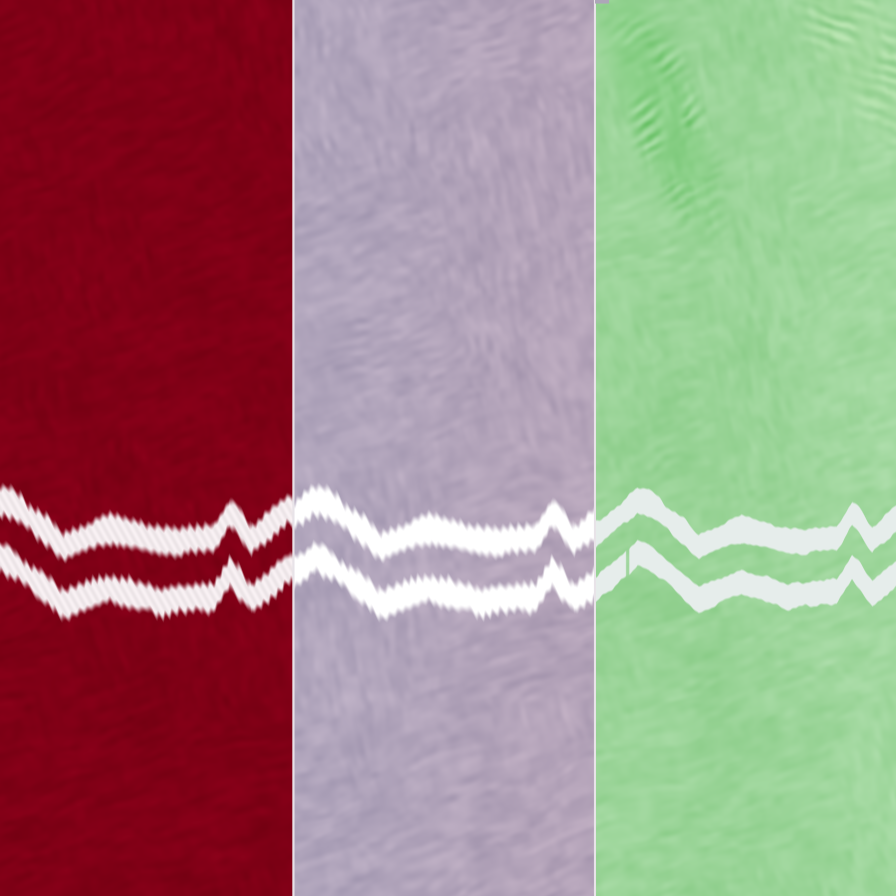
A three.js fragment shader for this pattern:

```glsl
// Three woven panels (crimson, lilac, green) crossed by a pair of ragged white bands.
// One piecewise profile, rescaled for each panel, shapes the bands; stretched
// value noise and masked ripples make the cloth grain.
varying vec2 vUv;

float hash(vec2 p) {
  return fract(sin(dot(p, vec2(127.1, 311.7))) * 43758.5453);
}

float noise(vec2 p) {
  vec2 i = floor(p), f = fract(p);
  f = f * f * (3.0 - 2.0 * f);
  return mix(mix(hash(i), hash(i + vec2(1.0, 0.0)), f.x),
             mix(hash(i + vec2(0.0, 1.0)), hash(i + 1.0), f.x), f.y);
}

float fbm(vec2 p) {
  float sum = 0.0, amp = 0.5;
  for (int i = 0; i < 4; i++) {
    sum += amp * noise(p);
    p = p * 2.03 + 17.0;
    amp *= 0.5;
  }
  return sum;
}

// Adds a rise between a and b.
float climb(float x, float a, float b, float rise) {
  return rise * clamp((x - a) / (b - a), 0.0, 1.0);
}

// Height of the upper band's centre line.
float profile(float x) {
  float h = 0.401;
  h += climb(x, 0.297, 0.326, 0.023);
  h += climb(x, 0.326, 0.350, 0.019);
  h += climb(x, 0.350, 0.364, -0.003);
  h += climb(x, 0.364, 0.426, -0.049);
  h += climb(x, 0.426, 0.479, 0.019);
  h += climb(x, 0.479, 0.540, -0.016);
  h += climb(x, 0.540, 0.597, 0.007);
  h += climb(x, 0.597, 0.616, 0.026);
  h += climb(x, 0.616, 0.641, -0.028);
  return h + climb(x, 0.641, 0.685, 0.031);
}

// Band whose two edges fray independently.
float band(vec2 p, float x, float drop, float halfWidth, float soft, float fringe) {
  float y = p.y - profile(x) + drop;
  float side = step(0.0, y) * 7.0 + drop * 90.0;
  float bumps = 0.010 * (noise(vec2(x * 88.0, side)) - 0.5);
  float tufts = fringe * (0.3 + noise(vec2(x * 50.0, side + 3.0)))
              * sin(x * 700.0 + p.y * 150.0 + 3.0 * noise(vec2(x * 40.0, side)));
  return 1.0 - smoothstep(-soft, soft, abs(y - bumps * 0.7) - halfWidth + tufts);
}

// Soft elliptical mask, tilted by an angle.
float patchMask(vec2 p, vec2 centre, vec2 radius, float angle) {
  vec2 q = p - centre;
  float c = cos(angle), s = sin(angle);
  q = vec2(c * q.x + s * q.y, c * q.y - s * q.x) / radius;
  return 1.0 - smoothstep(0.35, 1.1, length(q));
}

// Short upright, level and slanted fibres over fine mottling.
float weave(vec2 p) {
  vec2 q = p + 0.03 * vec2(fbm(p * 9.0), fbm(p * 9.0 + 40.0));
  float upright = noise(vec2(q.x + 0.2 * q.y, q.y) * vec2(140.0, 48.0)) - 0.5;
  float level = noise(vec2(q.x, q.y - 0.3 * q.x) * vec2(46.0, 130.0) + 9.0) - 0.5;
  float mixing = smoothstep(0.36, 0.6, fbm(p * 7.0 + 6.0));
  float mottle = noise(q * 95.0 + 5.0) - 0.5;
  return mix(upright, level, mixing) * 0.5 + mottle * 0.3 + (fbm(p * 24.0) - 0.47) * 0.4;
}

void main() {
  vec2 p = vUv;
  float inLilac = smoothstep(0.3265, 0.3280, p.x);
  float inGreen = smoothstep(0.6633, 0.6648, p.x);
  float grain = weave(p);

  // Cloth colours
  vec3 crimson = vec3(0.50, 0.0, 0.085) + vec3(0.10, 0.006, 0.035) * grain;
  vec3 lilac = mix(vec3(0.690, 0.645, 0.735), vec3(0.705, 0.640, 0.725),
                   smoothstep(0.33, 0.66, p.x));
  lilac += vec3(0.13, 0.12, 0.10) * grain;
  float pale = 0.56 + 1.1 * grain + 0.4 * (fbm(p * 6.0 + 2.0) - 0.47);
  pale += 0.25 * smoothstep(0.80, 1.0, p.x);
  vec3 green = mix(vec3(0.54, 0.80, 0.53), vec3(0.65, 0.855, 0.64), pale);

  // Broken diagonal ripples in the green panel's upper corners
  float wobble = 9.0 * fbm(p * 18.0);
  float leftRipple = sin(dot(p, vec2(-260.0, 400.0)) + wobble);
  float rightRipple = sin(dot(p, vec2(130.0, 380.0)) + wobble);
  float broken = smoothstep(0.15, 0.75, noise(p * 32.0));
  float leftPatch = patchMask(p, vec2(0.735, 0.885), vec2(0.050, 0.18), 0.36);
  float rightPatch = patchMask(p, vec2(0.965, 0.94), vec2(0.060, 0.14), 0.55);
  green += leftPatch * (vec3(0.11, 0.05, 0.11) * leftRipple * broken - vec3(0.07, 0.02, 0.07));
  green += rightPatch * (vec3(0.07, 0.04, 0.06) * rightRipple * broken + vec3(0.02, 0.01, 0.01));
  vec3 colour = mix(mix(crimson, lilac, inLilac), green, inGreen);

  // Bands, with the profile stretched to suit each panel
  float x = mix((p.x - 0.0716) / 0.973 + 0.426, p.x, step(0.3272, p.x));
  x = mix(x, (p.x - 0.7188) / 0.9 + 0.358, step(0.664, p.x));
  float soft = mix(0.0050, 0.0018, inGreen);
  float fringe = mix(0.0024, 0.0005, inGreen);
  float halfWidth = mix(0.0152, 0.0140, inGreen);
  float upper = band(p, x, 0.0, halfWidth, soft, fringe);
  float lower = band(p, x, mix(0.066, 0.060, inGreen), halfWidth, soft, fringe);
  lower *= 1.0 - 0.9 * inGreen * (1.0 - smoothstep(0.0008, 0.0028, abs(p.x - 0.7005)));
  vec3 thread = vec3(0.95, 0.92, 0.93) + 0.025 * sin(x * 700.0 + p.y * 400.0);
  vec3 bandColour = mix(mix(thread, vec3(1.0), inLilac), vec3(0.90, 0.93, 0.92), inGreen);
  colour = mix(colour, bandColour, max(upper, lower));

  // Thin pale seams and the small lilac notch at the top
  float seam = min(abs(p.x - 0.3275), abs(p.x - 0.664));
  colour = mix(colour, vec3(0.91, 0.89, 0.91), 1.0 - smoothstep(0.0006, 0.0018, seam));
  float notch = step(0.664, p.x) * step(p.x, 0.680) * smoothstep(0.995, 0.997, p.y);
  colour = mix(colour, vec3(0.68, 0.65, 0.72), notch);
  gl_FragColor = vec4(clamp(colour, 0.0, 1.0), 1.0);
}
```
